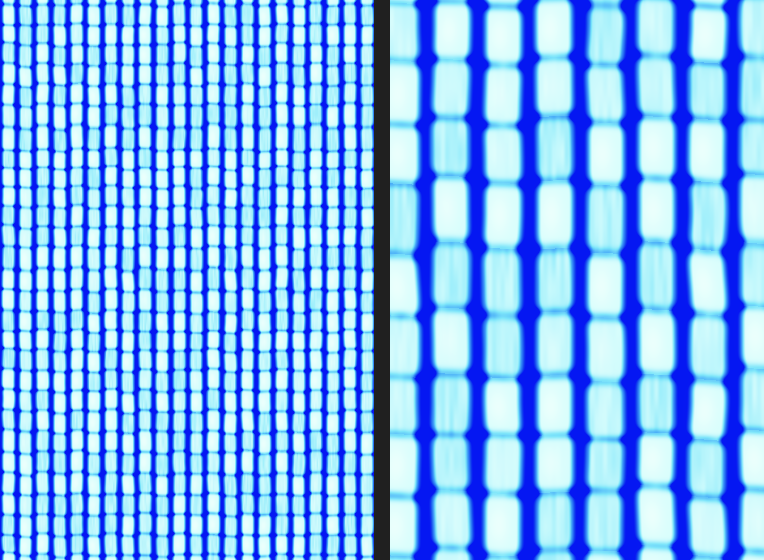
Left: the whole. Right: its middle third, enlarged.
This pattern is drawn by a Shadertoy shader. Its source:

```glsl
// Woven fabric: upright cords of pale, rounded beads between deep blue grooves.
// Each cord is a soft profile across x, pinched and shaded at the seams along y;
// hashes vary the beads, and one height value is mapped to a blue-to-white ramp.

const vec2 REPEATS = vec2(21.9, 27.47);   // cords across, beads down
const vec2 SHIFT = vec2(0.0, -0.25);      // phase of the first repeat

float hash(vec2 p) {
    vec3 q = fract(vec3(p.xyx) * vec3(0.1031, 0.1030, 0.0973));
    q += dot(q, q.yzx + 33.33);
    return fract((q.x + q.y) * q.z);
}

float noise(vec2 p) {
    vec2 i = floor(p), f = fract(p);
    f = f * f * (3.0 - 2.0 * f);
    float low = mix(hash(i), hash(i + vec2(1, 0)), f.x);
    float high = mix(hash(i + vec2(0, 1)), hash(i + vec2(1, 1)), f.x);
    return mix(low, high, f.y);
}

// Height 0 is the groove, 1 the top of a bead
vec3 ramp(float height) {
    float t = clamp(height, 0.0, 1.0) * 5.0;
    vec3 c = mix(vec3(0.02, 0.09, 0.95), vec3(0.08, 0.29, 0.93), clamp(t, 0.0, 1.0));
    c = mix(c, vec3(0.17, 0.48, 0.96), clamp(t - 1.0, 0.0, 1.0));
    c = mix(c, vec3(0.29, 0.68, 0.97), clamp(t - 2.0, 0.0, 1.0));
    c = mix(c, vec3(0.49, 0.90, 0.98), clamp(t - 3.0, 0.0, 1.0));
    return mix(c, vec3(0.85, 0.995, 0.99), clamp(t - 4.0, 0.0, 1.0));
}

// Bell-shaped darkness around a seam
float seamShade(float distanceToSeam, float width) {
    float d = distanceToSeam / width;
    return exp(-d * d);
}

// Row coordinate with uneven spacing, alternate offset and sagging seams
float rowCoord(float y, float across, float cord) {
    float spacing = 0.28 * (noise(vec2(y * 0.6, 3.5)) - 0.5);
    float alternate = 0.10 * (mod(cord, 2.0) - 0.5);
    float jitter = 0.16 * (noise(vec2(cord * 7.3, y * 0.8)) - 0.5);
    float slant = 0.14 * across * (hash(vec2(cord, 17.0)) - 0.5);
    return y + spacing + alternate + jitter + slant;
}

void mainImage(out vec4 fragColor, in vec2 fragCoord) {
    vec2 p = fragCoord / iResolution.xy * REPEATS + SHIFT;

    // Cord cell, with its axis wavering a little
    float cord = floor(p.x);
    float waver = 0.06 * (noise(vec2(cord * 5.7, p.y * 1.3)) - 0.5);
    float across = p.x - cord - 0.5 + waver;

    // Bead cell
    float y = rowCoord(p.y, across, cord);
    float row = floor(y);
    float along = y - row - 0.5;
    float seamDistance = 0.5 - abs(along);
    float tone = hash(vec2(cord, row) + 40.0);
    float faded = smoothstep(0.45, 1.0, tone + 0.25 * mod(cord + row, 2.0));

    // Profile across the cord, narrower at the seams
    float pinch = 0.045 * seamShade(seamDistance, 0.13);
    float side = abs(across) + pinch + 0.02 * (hash(vec2(row, cord)) - 0.5);
    float softness = fwidth(p.x) * 0.5;
    float height = 1.0 - smoothstep(0.275 - softness, 0.435 + softness, side);

    // Seams, strongest toward the sides, with uneven depth along the cord
    float depth = mix(0.17, 0.32, noise(vec2(across * 5.0 + cord * 9.0, floor(y + 0.5) * 3.7)));
    depth += 0.35 * smoothstep(0.18, 0.34, abs(across));
    height -= depth * seamShade(seamDistance, 0.075);

    // Fine upright fibres and faded beads
    float fibre = noise(vec2(p.x * 12.0, p.y * 1.8));
    height -= faded * (0.03 + 0.10 * fibre) * smoothstep(0.2, 0.7, height);
    vec3 color = ramp(height);

    // Sheen on the left of the fuller beads
    vec2 glint = vec2(across + 0.08, along) / vec2(0.22, 0.34);
    color += vec3(0.07, 0.005, 0.0) * (1.0 - faded) * exp(-dot(glint, glint));

    fragColor = vec4(clamp(color, 0.0, 1.0), 1.0);
}
```
